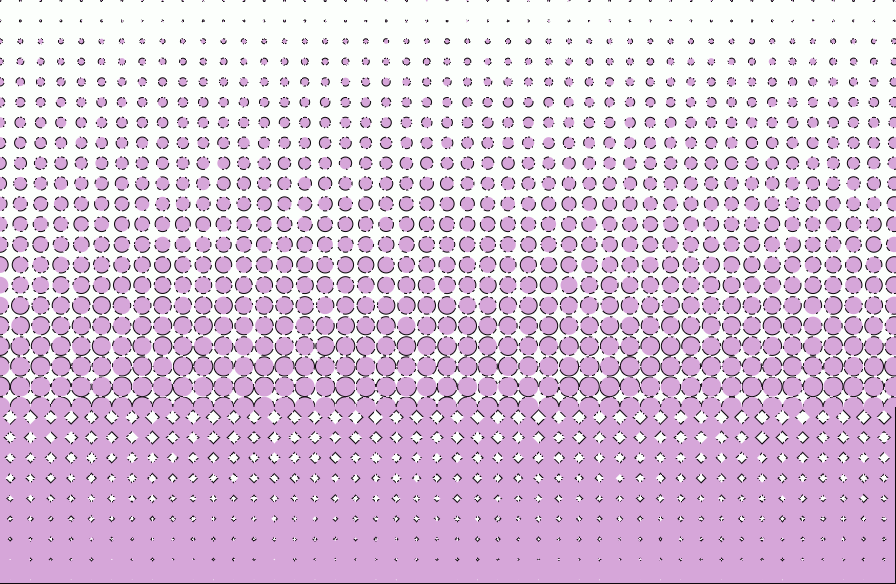
Reproduce this pattern procedurally as a Shadertoy shader.

```glsl
// Halftone fade: outlined lilac dots on white grow row by row down the canvas
// until they touch, then white diamonds shrink away into solid lilac.
// Each grid cell is a distance function with a broken ink line on its edge.

float hash(vec2 p) {
    return fract(sin(dot(p, vec2(127.1, 311.7))) * 43758.5453);
}

// Area coverage of a shape from its signed distance and the pixel size.
float cover(float dist, float pixel) {
    return clamp(0.5 - dist / pixel, 0.0, 1.0);
}

void mainImage(out vec4 fragColor, in vec2 fragCoord) {
    // Grid position in cells, with rows counted down from the top edge.
    float columns = 44.09;
    float pixel = columns / iResolution.x;
    vec2 grid = vec2(fragCoord.x, iResolution.y - fragCoord.y) * pixel;
    grid.y -= 0.03;

    // Dots sit on whole grid points, diamond holes between them.
    bool solid = grid.y > 20.0;
    vec2 center = solid ? floor(grid) + 0.5 : floor(grid + 0.5);
    vec2 local = grid - center;
    float jitter = hash(center) - 0.5;

    float size, dist;
    if (solid) {
        size = 0.34 - 0.042 * (center.y - 20.5) + 0.04 * jitter;
        dist = (size - abs(local.x) - abs(local.y)) * 0.7071;
    } else {
        size = sqrt(max(0.013 * center.y - 0.011, 0.002)) + 0.008 * jitter;
        dist = length(local) - size;
    }

    // Broken outline: random arcs around each shape are left without ink.
    float arc = floor(atan(local.y, local.x + 1e-4) * 3.2);
    float dash = step(0.35, hash(center * 1.7 + arc * 5.3));
    float ink = cover(dist - 0.025, pixel) - cover(dist + 0.025, pixel);
    ink *= dash * step(0.03, size);

    // Thin border along the bottom and the lower right side.
    vec2 edge = vec2(iResolution.x - fragCoord.x, fragCoord.y) * pixel;
    float border = cover(edge.y - 0.05, pixel);
    if (solid) border = max(border, cover(edge.x - 0.05, pixel));

    vec3 white = vec3(0.99, 1.0, 0.99);
    vec3 lilac = vec3(0.84, 0.65, 0.85);
    vec3 color = mix(white, lilac, cover(dist, pixel));
    color = mix(color, vec3(0.05, 0.03, 0.05), max(ink, border));
    fragColor = vec4(color, 1.0);
}
```
